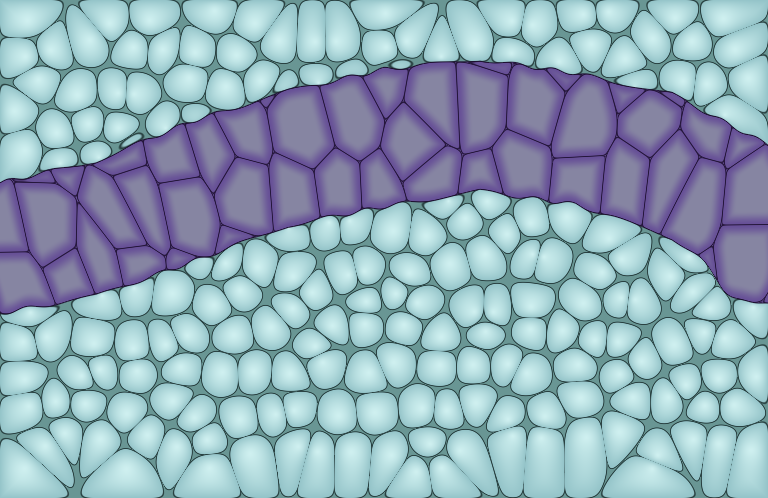
A WebGL 1 fragment shader for this pattern:

```glsl
precision highp float;
// A curved violet band of angular cells crosses a tissue of rounded, glossy cells.
// Both are Voronoi diagrams: an exponential smooth minimum of the border distances
// rounds the corners, and two knotted curves bound the band.

uniform vec2 u_resolution;

const float WIDTH = 1.542;          // canvas width when its height is 1
const float CURVE_SCALE = 0.93;     // vertical offset to approximate true distance
const vec3 TEAL = vec3(0.41, 0.59, 0.58);
const vec3 CELL_LIGHT = vec3(0.81, 0.94, 0.94);
const vec3 CELL_RIM = vec3(0.57, 0.76, 0.78);
const vec3 TISSUE_INK = vec3(0.08, 0.15, 0.15);
const vec3 VIOLET = vec3(0.40, 0.31, 0.59);
const vec3 VIOLET_GRAY = vec3(0.525, 0.52, 0.635);
const vec3 BAND_INK = vec3(0.10, 0.05, 0.17);

vec2 hash2(vec2 p) {
  vec3 q = fract(p.xyx * vec3(0.1031, 0.1030, 0.0973));
  q += dot(q, q.yzx + 33.33);
  return fract((q.xx + q.yz) * q.zy);
}

// Linear interpolation through nine evenly spaced heights, u in 0..1.
float knots(float u, vec4 a, vec4 b, float last) {
  float s = clamp(u, 0.0, 1.0) * 8.0;
  vec4 n = vec4(0.0, 1.0, 2.0, 3.0);
  return dot(a, max(1.0 - abs(s - n), 0.0))
       + dot(b, max(1.0 - abs(s - n - 4.0), 0.0))
       + last * max(s - 7.0, 0.0);
}

// Signed distance to the band: negative inside it.
float bandDistance(vec2 p) {
  float u = p.x / WIDTH;
  float upper = knots(u, vec4(0.633, 0.677, 0.757, 0.817),
                         vec4(0.861, 0.881, 0.853, 0.811), 0.709);
  float lower = knots(u, vec4(0.371, 0.405, 0.474, 0.547),
                         vec4(0.585, 0.616, 0.589, 0.522), 0.395);
  float dip = (u - 0.955) / 0.03;
  lower -= 0.04 * exp(-dip * dip);
  float ripple = 0.004 * sin(58.0 * p.x + 2.0 * sin(17.0 * p.x));
  return CURVE_SCALE * max(p.y - upper - ripple, lower - ripple - p.y);
}

float frameDistance(vec2 p) {
  vec2 d = min(p, vec2(WIDTH, 1.0) - p);
  return min(d.x, d.y);
}

// Jittered seed of a staggered grid.
vec2 seedAt(vec2 id, float size, float jitter) {
  vec2 offset = 0.5 + (hash2(id + 17.0) - 0.5) * jitter;
  return (id + offset + vec2(0.5 * mod(id.y, 2.0), 0.0)) * size;
}

// Tissue seeds keep clear of the frame, the floor and the middle of the band.
bool inTissue(vec2 seed) {
  return bandDistance(seed) > -0.014 && frameDistance(seed) > 0.02 && seed.y > 0.05;
}

// Returns (smooth distance to the walls, distance to the seed, slope of the first).
// wall is an extra border distance; stretch is the metric already applied to q.
vec3 cells(vec2 q, vec2 stretch, float size, float jitter,
           float sharpness, float wall, bool tissueOnly) {
  vec2 base = floor(q / size);
  vec2 nearest = vec2(0.0);
  float best = 100.0;
  for (int j = -2; j <= 2; j++) {
    for (int i = -2; i <= 2; i++) {
      vec2 seed = seedAt(base + vec2(i, j), size, jitter);
      float d = distance(q, seed);
      if (d < best && (!tissueOnly || inTissue(seed))) {
        best = d;
        nearest = seed;
      }
    }
  }
  float sum = exp(-sharpness * max(wall, 0.0));
  vec2 pull = sum * (q - nearest) / max(best, 1e-4);
  for (int j = -2; j <= 2; j++) {
    for (int i = -2; i <= 2; i++) {
      vec2 seed = seedAt(base + vec2(i, j), size, jitter);
      vec2 across = seed - nearest;
      if (dot(across, across) > 1e-7 && (!tissueOnly || inTissue(seed))) {
        float d = dot(0.5 * (seed + nearest) - q, across) / length(across * stretch);
        float weight = exp(-sharpness * d);
        sum += weight;
        pull += weight * normalize(across);
      }
    }
  }
  sum = max(sum, 1e-30);
  return vec3(-log(sum) / sharpness, best, clamp(length(pull) / sum, 0.08, 1.0));
}

float ink(float d, float pixel) {
  return 1.0 - smoothstep(0.0, 0.0006 + 0.7 * pixel, abs(d));
}

vec3 tissueColor(vec2 p, float band, float pixel) {
  float wall = min(band, frameDistance(p));
  vec3 c = cells(p, vec2(1.0), 0.072, 0.7, 115.0, wall, true);
  float inside = c.x + 0.0013;
  float outline = inside / c.z;
  float edge = c.y / (c.y + 1.2 * max(inside, 0.0) + 1e-4);
  vec3 body = mix(CELL_LIGHT, CELL_RIM, pow(edge, 1.5));
  vec3 color = mix(TEAL, body, smoothstep(-0.5 * pixel, 0.5 * pixel, outline));
  return mix(color, TISSUE_INK, 0.8 * ink(outline, pixel));
}

vec3 bandColor(vec2 p, float band, float pixel) {
  // Lean the long cells outward from the crest of the arch.
  vec2 fan = vec2(p.x + 0.4 * (0.95 - p.x) * (p.y - 0.65), p.y);
  vec2 stretch = vec2(1.0, 0.57);
  vec3 c = cells(fan * stretch, stretch, 0.095, 0.8, 400.0, -band, false);
  vec3 color = mix(VIOLET, VIOLET_GRAY, smoothstep(0.0, 0.028, c.x));
  return mix(color, BAND_INK, 0.85 * ink(c.x, pixel));
}

void main() {
  vec2 p = gl_FragCoord.xy / u_resolution * vec2(WIDTH, 1.0);
  float pixel = 1.0 / u_resolution.y;
  float band = bandDistance(p);
  vec3 color = band > 0.0 ? tissueColor(p, band, pixel) : bandColor(p, band, pixel);
  color = mix(color, BAND_INK, 0.7 * ink(band, pixel));
  gl_FragColor = vec4(color, 1.0);
}
```
